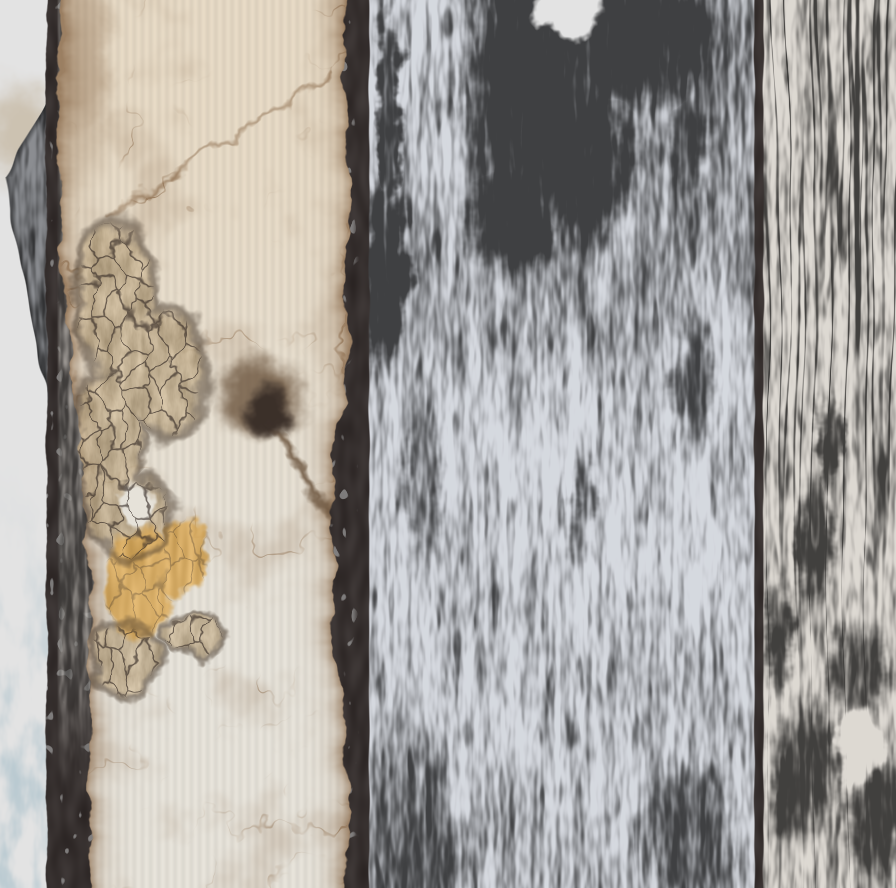
Reproduce this texture procedurally as a Shadertoy shader.

```glsl
const vec3 GAP = vec3(.21, .185, .18);
const vec3 CREAM_TOP = vec3(.90, .85, .77);
const vec3 CREAM_LOW = vec3(.90, .885, .85);
const vec3 STAIN = vec3(.56, .44, .32);
const vec3 CHAR = vec3(.20, .16, .14);
const vec3 TAN = vec3(.71, .63, .50);
const vec3 OCHRE = vec3(.84, .66, .36);
const vec3 WHITE = vec3(.89);
const vec3 COOL = vec3(.985, 1, 1.03);
const vec3 WARM = vec3(1.02, 1, .97);
const float RIBS = 110.;
const float WOOD_DARK = .25;
const float WOOD_LIGHT = .85;

// Patches: centre.xy, radii.zw
const vec4 BARE[6] = vec4[6](
  vec4(.605,.91,.075,.16), vec4(.69,.96,.09,.07), vec4(.65,.83,.05,.09),
  vec4(.575,.76,.045,.06), vec4(.43,.70,.022,.1), vec4(.433,.86,.012,.12));
const vec4 FAINT[6] = vec4[6](
  vec4(.775,.57,.022,.06), vec4(.77,.83,.018,.05), vec4(.472,.45,.02,.07),
  vec4(.648,.43,.014,.05), vec4(.45,.04,.06,.11), vec4(.77,.06,.05,.08));
const vec4 ROT[6] = vec4[6](
  vec4(.957,.24,.03,.05), vec4(.895,.13,.035,.07), vec4(.925,.5,.012,.05),
  vec4(.91,.39,.02,.06), vec4(.87,.28,.015,.06), vec4(.98,.08,.03,.06));
const vec4 FLAKED[6] = vec4[6](
  vec4(.13,.66,.045,.09), vec4(.175,.58,.055,.07), vec4(.12,.5,.04,.09),
  vec4(.145,.42,.045,.05), vec4(.14,.26,.04,.04), vec4(.215,.285,.035,.025));

float hash(vec2 c) {
  vec3 q = fract(c.xyx * .1031);
  q += dot(q, q.yzx + 33.33);
  return fract((q.x + q.y) * q.z);
}
float corner(vec2 cell, vec2 offset) {
  float a = 6.2832 * hash(cell);
  return dot(vec2(cos(a), sin(a)), offset);
}
float noise(vec2 p) {
  vec2 i = floor(p), f = fract(p), u = f * f * (3. - 2. * f), e = vec2(1, 0);
  return 1.4 * mix(mix(corner(i, f), corner(i + e, f - e), u.x),
    mix(corner(i + e.yx, f - e.yx), corner(i + 1., f - 1.), u.x), u.y);
}
float fbm(vec2 p) {
  float sum = 0., amp = .55;
  for (int i = 0; i < 4; i++) { sum += amp * noise(p); p = p * 2.03 + 17.3; amp *= .5; }
  return sum;
}
// Difference of the two nearest cell distances; zero on a crack
float crackle(vec2 p) {
  vec2 i = floor(p), f = fract(p);
  float near = 9., next = 9.;
  for (int k = 0; k < 9; k++) {
    vec2 o = vec2(k % 3, k / 3) - 1.;
    float d = length(o + vec2(hash(i + o), hash(i + o + 51.)) - f);
    next = min(next, max(near, d));
    near = min(near, d);
  }
  return next - near;
}
float fade(float d, float width) { return 1. - smoothstep(0., width, d); }
float blob(vec2 p, vec4 s, float soft) {
  return fade(length((p - s.xy) / s.zw) - 1. + soft, 2. * soft);
}
float blobs(vec2 p, vec4 list[6], float soft) {
  float m = 0.;
  for (int i = 0; i < 6; i++) m = max(m, blob(p, list[i], soft));
  return m;
}
float segment(vec2 p, vec2 a, vec2 b) {
  vec2 d = b - a;
  return length(p - a - d * clamp(dot(p - a, d) / dot(d, d), 0., 1.));
}
// Streaky paint on grain; lower cover shows darker wood
float woodTone(vec2 p, float cover) {
  cover += .5 * noise(p * vec2(150, 14)) + .35 * noise(p * vec2(65, 6) + 7.)
    + .35 * noise(p * vec2(250, 50)) + .4 * fbm(p * vec2(16, 7));
  cover -= .4 * smoothstep(.25, .7, noise(p * vec2(95, 20) + 31.));
  return mix(WOOD_DARK, WOOD_LIGHT, smoothstep(-.95, .5, cover));
}
vec3 greyPlank(vec2 p, vec2 q) {
  float cover = .2 - .33 * smoothstep(.5, .75, p.y) - .15 * fade(p.y, .2);
  cover += .4 * smoothstep(.7, .85, p.y) * fade(p.x - .49, .05);
  cover -= max(1.15 * blobs(q, BARE, .45), .65 * blobs(q, FAINT, .6));
  return mix(woodTone(p, cover) * COOL, WHITE, blob(q, vec4(.635, .99, .038, .03), .12));
}
vec3 rightPlank(vec2 p, vec2 q) {
  float fibre = abs(noise(vec2(p.x * 75. + .6 * noise(p * 5.), p.y * 1.3)));
  float cover = .2 - .95 * blobs(q, ROT, .55);
  cover -= (.3 + .5 * smoothstep(.2, .6, p.y)) * fade(fibre, .13);
  cover -= 1.2 * smoothstep(.58, .64, p.y) * fade(abs(p.x - .957), .004);
  cover += .8 * blob(q, vec4(.957, .155, .022, .045), .3);
  return woodTone(p, cover) * WARM;
}
vec3 creamPlank(vec2 p, vec2 q, float inset) {
  vec3 col = mix(CREAM_LOW, CREAM_TOP, smoothstep(.2, .9, p.y));
  col *= .985 + .025 * cos(6.2832 * RIBS * p.x);
  float cloud = smoothstep(0., .5, fbm(p * 9.));
  float stain = cloud * (.22 + .45 * fade(abs(fbm(p * 13. + 5.)), .035));
  stain += .75 * exp(-inset / .011) + .4 * blob(q, vec4(.09, .93, .03, .1), .7);
  stain += .5 * fade(segment(q, vec2(.12, .757), vec2(.37, .917)), .005);
  col = mix(col, STAIN, min(stain, .85));
  // Flaking, exposed ochre and a pale chip
  float flaked = blobs(q, FLAKED, .2);
  col = mix(col, TAN + .25 * fbm(p * vec2(70, 25)), .75 * flaked);
  float ochre = max(blob(q, vec4(.155, .345, .04, .06), .12), blob(q, vec4(.205, .375, .03, .04), .12));
  col = mix(col, OCHRE + .1 * noise(p * vec2(120, 20)), .9 * ochre);
  col = mix(col, CREAM_LOW, blob(q, vec4(.153, .434, .02, .028), .15));
  float crack = fade(crackle(q * vec2(48, 30)), .13) * max(.65 * flaked, .3 * ochre);
  col = mix(col, CHAR, max(crack, 1.6 * flaked * (1. - flaked)));
  // Knot and its trailing split
  float split = fade(segment(q, vec2(.3, .53), vec2(.368, .42)), .009);
  col = mix(col, STAIN * .75, .8 * max(split, blob(q, vec4(.29, .555, .045, .04), .45)));
  return mix(col, CHAR, .9 * blob(q, vec4(.3, .54, .02, .026), .5));
}
vec3 leftStrip(vec2 p, vec2 q, float aa) {
  float blue = fade(p.y - .1, .4) * smoothstep(-.2, .4, fbm(p * vec2(30, 12)));
  vec3 col = mix(WHITE, vec3(.66, .75, .79), .7 * blue);
  col = mix(col, TAN, .5 * blob(q, vec4(.02, .85, .035, .05), .6));
  float edge = p.x - .005 - .05 * max((p.y - .8) / .09, (.8 - p.y) / .26) + .004 * noise(p * 30.);
  vec3 wood = .65 * woodTone(p, -.05) * COOL * (1. - .4 * fade(edge, .008));
  return mix(col, wood, smoothstep(-aa, aa, edge));
}
void mainImage(out vec4 fragColor, in vec2 fragCoord) {
  vec2 p = fragCoord / iResolution.xy;
  float aa = 1. / iResolution.y;
  vec2 q = p + .022 * vec2(fbm(p * 24.), fbm(p * 24. + 40.));
  float ragged = .014 * fbm(p * vec2(12, 22));
  float left = .067 + .033 * fade(p.y - .3, .5) + ragged;
  float right = .387 - .015 * smoothstep(.18, .28, p.y) * fade(p.y - .52, .03) + ragged;
  float inset = min(p.x - left, right - p.x);
  // Planks over dark gaps
  vec3 col = GAP + .05 * noise(p * vec2(90, 30));
  float speck = smoothstep(.5, .65, noise(p * vec2(95, 60)));
  col = mix(col, vec3(.62), .7 * speck * fade(p.x - .392, .01));
  float bare = smoothstep(.063, .068, p.x) * fade(p.x - .11, .01) * smoothstep(.08, .3, p.y);
  col = mix(col, woodTone(p, -.45) * WARM, .7 * bare);
  col = mix(leftStrip(p, q, aa), col, smoothstep(-aa, aa, p.x - .052 - .3 * ragged));
  col = mix(col, creamPlank(p, q, max(inset, 0.)), smoothstep(-aa, aa, inset));
  float wobble = .0015 * noise(vec2(3, p.y * 25.));
  col = mix(col, greyPlank(p, q), smoothstep(-aa, aa, min(p.x - .412, .842 - p.x) + wobble));
  col = mix(col, rightPlank(p, q), smoothstep(-aa, aa, p.x - .852 + wobble));
  fragColor = vec4(clamp(col, 0., 1.), 1);
}
```
